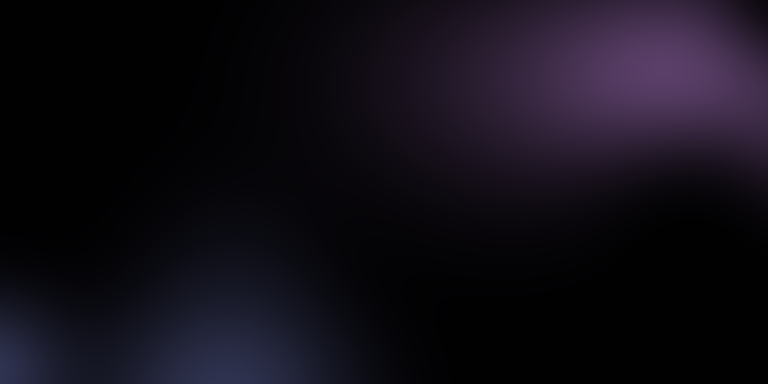
Reproduce this background procedurally as a Shadertoy shader.

```glsl
const vec3 BASE_COLOR = vec3(0.002, 0.002, 0.005);
const vec3 PURPLE = vec3(1.0, 0.70, 1.15);
const vec3 BLUE = vec3(0.60, 0.64, 1.0);
const float TOE = 0.015;            // fades the faint tails to black

// Glow and shade shapes: center.xy, spread.xy, in canvas heights
const vec4 PURPLE_CORE = vec4(1.81, 0.80, 0.28, 0.18);
const vec4 PURPLE_HAZE = vec4(1.35, 0.78, 0.36, 0.24);
const vec4 PURPLE_RIM = vec4(2.02, 0.58, 0.09, 0.13);
const vec4 BLUE_CORE = vec4(0.58, -0.05, 0.24, 0.18);
const vec4 BLUE_PLUME = vec4(0.61, 0.25, 0.18, 0.22);
const vec4 BLUE_CORNER = vec4(-0.05, 0.03, 0.15, 0.14);
const vec4 LOWER_SHADE = vec4(1.80, 0.33, 0.20, 0.20);
const vec4 CORNER_SHADE = vec4(2.05, 1.03, 0.12, 0.13);

const vec3 PURPLE_LEVELS = vec3(0.32, 0.14, 0.07);
const vec3 BLUE_LEVELS = vec3(0.29, 0.08, 0.33);
const float LOWER_SHADE_LEVEL = 0.95;
const float CORNER_SHADE_LEVEL = 0.75;

// Elliptical Gaussian falloff
float glow(vec2 p, vec4 shape) {
    vec2 d = (p - shape.xy) / shape.zw;
    return exp(-0.5 * dot(d, d));
}

// Keeps bright values and smoothly suppresses weak ones
float softToe(float light) {
    return light * light / (light + TOE);
}

void mainImage(out vec4 fragColor, in vec2 fragCoord) {
    vec2 p = fragCoord / iResolution.y;

    // Upper right light, cut by two soft shadows
    float purpleLight = dot(PURPLE_LEVELS, vec3(
        glow(p, PURPLE_CORE), glow(p, PURPLE_HAZE), glow(p, PURPLE_RIM)));
    purpleLight *= 1.0 - LOWER_SHADE_LEVEL * glow(p, LOWER_SHADE);
    purpleLight *= 1.0 - CORNER_SHADE_LEVEL * glow(p, CORNER_SHADE);

    // Lower left light with a rising plume
    float blueLight = dot(BLUE_LEVELS, vec3(
        glow(p, BLUE_CORE), glow(p, BLUE_PLUME), glow(p, BLUE_CORNER)));

    vec3 color = BASE_COLOR
        + PURPLE * softToe(purpleLight)
        + BLUE * softToe(blueLight);
    fragColor = vec4(color, 1.0);
}
```
